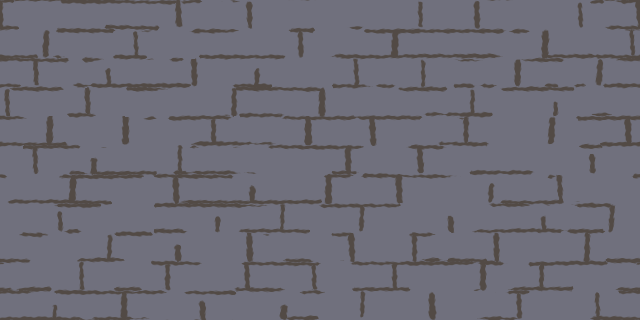
Write a WebGL 2 fragment shader that draws this texture.

```glsl
#version 300 es
precision highp float;
// Flat grey-blue brick wall with broken, hand-drawn brown joints.

uniform vec2 u_resolution;
out vec4 fragColor;

const vec3 BRICK = vec3(0.44, 0.44, 0.49);
const vec3 MORTAR = vec3(0.32, 0.29, 0.27);
const float ASPECT = 2.0;         // canvas width, in canvas heights
const float ROWS = 11.0;
const float COLUMNS = 8.0;
const float FIRST_OFFSET = 0.1;   // joint position in the top row, in bricks
const float ROW_SHIFT = 0.35;     // bond shift from row to row, in bricks
const float JOINT_JITTER = 0.4;   // spread of joint positions, in bricks
const float JOINT_MISSING = 0.15;
const float JOINT_SHORT = 0.16;
const float JOINT_HALF_WIDTH = 0.0085;
const float BED_HALF_WIDTH = 0.0052;
const float BED_SPLIT = 0.0052;   // distance of each bed stroke from its line
const float BED_GAP = 0.53;       // higher values break the beds more
const float WOBBLE = 0.0022;

float hash(vec2 p) {
    vec3 q = fract(p.xyx * 0.1031);
    q += dot(q, q.yzx + 33.33);
    return fract((q.x + q.y) * q.z);
}

// Smooth noise along a line; u runs 0..1 over the canvas and wraps.
float lineNoise(float u, float cells, float seed) {
    float x = u * cells;
    float i = floor(x);
    float f = smoothstep(0.0, 1.0, x - i);
    return mix(hash(vec2(mod(i, cells), seed)),
               hash(vec2(mod(i + 1.0, cells), seed)), f);
}

// Layered sines that roughen the stroke edges.
vec2 wobble(vec2 p) {
    vec2 a = sin(p.yx * vec2(163.0, 119.0) + 2.0 * sin(p * 97.0));
    vec2 b = sin(p.yx * vec2(331.0, 283.0) + 3.0 * sin(p * 211.0));
    return WOBBLE * (0.6 * a + 0.4 * b);
}

// Two dashed strokes per bed: the edges of the bricks above and below it.
float bedDistance(vec2 p) {
    float u = p.x / ASPECT;
    float line = floor(p.y * ROWS + 0.5);
    float d = 1.0;
    for (int side = -1; side <= 1; side += 2) {
        float seed = mod(line, ROWS) * 7.0 + float(side) * 2.0 + 31.0;
        float dash = mix(lineNoise(u, 15.0, seed), lineNoise(u, 43.0, seed + 100.0), 0.3);
        float drift = 0.004 * (lineNoise(u, 12.0, seed + 200.0) - 0.5);
        float width = BED_HALF_WIDTH * (0.75 + 0.5 * lineNoise(u, 37.0, seed + 300.0));
        width *= clamp((dash - BED_GAP) * 24.0, -1.0, 1.0);
        float y = line / ROWS + float(side) * BED_SPLIT + drift;
        d = min(d, abs(p.y - y) - width);
    }
    return d;
}

// Upright joints: leaning, tapered strokes, some short and some missing.
float jointDistance(vec2 p) {
    float row = clamp(floor(p.y * ROWS), 0.0, ROWS - 1.0);
    float brick = ASPECT / COLUMNS;
    float offset = fract(FIRST_OFFSET - ROW_SHIFT * (ROWS - 1.0 - row));
    float column = floor(p.x / brick - offset + 0.5);
    float d = 1.0;
    for (int i = -1; i <= 1; i++) {
        float c = column + float(i);
        vec2 id = vec2(mod(c, COLUMNS) + 3.0, row + 11.0);
        if (hash(id + 17.0) < JOINT_MISSING) continue;
        float x = (c + offset + JOINT_JITTER * (hash(id) - 0.5)) * brick;
        float low = 0.06 + 0.1 * hash(id + 29.0);
        float high = 0.94 - 0.1 * hash(id + 41.0);
        if (hash(id + 53.0) < JOINT_SHORT) high = mix(0.4, 0.65, hash(id + 67.0));
        float y = p.y * ROWS - row;
        float lean = 0.014 * (hash(id + 79.0) - 0.5) * (y - 0.5);
        float taper = 1.0 + 0.7 * (hash(id + 83.0) - 0.5) * (clamp(y, 0.0, 1.0) - 0.5);
        float width = JOINT_HALF_WIDTH * mix(0.65, 1.2, hash(id + 97.0)) * taper;
        vec2 away = vec2(p.x - x - lean, (y - clamp(y, low, high)) / ROWS);
        d = min(d, length(away) - width);
    }
    return d;
}

void main() {
    vec2 p = gl_FragCoord.xy / u_resolution * vec2(ASPECT, 1.0);
    float soft = 0.9 / u_resolution.y;
    vec2 rough = p + wobble(p);
    float d = min(bedDistance(rough), jointDistance(rough));
    float mortar = 1.0 - smoothstep(-soft, soft, d);
    fragColor = vec4(mix(BRICK, MORTAR, mortar), 1.0);
}
```
